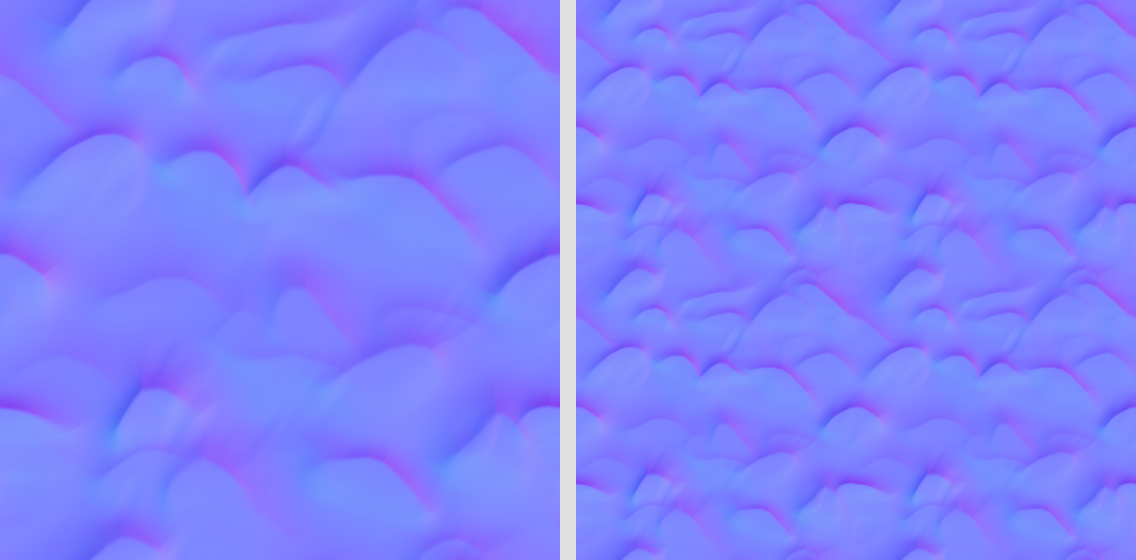
Left: one tile. Right: repeated 2 by 2.
This texture map is drawn by a Shadertoy shader. Its source:

```glsl
// Tiling normal map of soft, overlapping angular ledges with crisp upper lips.

const vec2 GRID = vec2(5.0, 6.0);   // ledges per canvas side

vec2 hash22(vec2 p) {
    vec3 a = fract(p.xyx * vec3(0.1031, 0.1030, 0.0973));
    a += dot(a, a.yzx + 33.33);
    return fract((a.xx + a.yz) * a.zy);
}

// Smooth value noise that wraps after `period` lattice cells
vec2 wrapNoise(vec2 p, vec2 period, float seed) {
    vec2 i = floor(p), f = fract(p);
    f = f * f * f * (f * (f * 6.0 - 15.0) + 10.0);
    vec2 a = hash22(mod(i, period) + seed);
    vec2 b = hash22(mod(i + vec2(1, 0), period) + seed);
    vec2 c = hash22(mod(i + vec2(0, 1), period) + seed);
    vec2 d = hash22(mod(i + 1.0, period) + seed);
    return mix(mix(a, b, f.x), mix(c, d, f.x), f.y);
}

// One ledge: sharp lip on top, concave foot outside, gentle fall to the bottom
float ledge(vec2 q, vec2 size, float width, float peak) {
    vec2 s = q / size;
    vec2 e = pow(abs(s) + 1e-4, vec2(2.6));
    float round_ = pow(e.x + e.y, 0.385);
    float roof = 0.55 * sqrt((s.x - peak) * (s.x - peak) + 0.01) + 0.9 * s.y;
    float d = (mix(round_, max(round_, roof), 0.55) - 1.0) * min(size.x, size.y);
    float soft = mix(0.04, 0.003, smoothstep(-0.1, 0.7, s.y));
    float outside = 0.5 * (d + sqrt(d * d + soft * soft));
    return exp(-outside / width) * smoothstep(-1.5, 1.15, s.y);
}

float height(vec2 p) {
    // Irregular outlines
    vec2 w = p + 0.045 * (wrapNoise(p * 6.0, vec2(6), 11.0) - 0.5)
               + 0.014 * (wrapNoise(p * 14.0, vec2(14), 47.0) - 0.5);

    // Soft maximum of the scattered ledges
    vec2 cell = floor(w * GRID);
    float sum = 1.0;
    for (int y = -2; y <= 2; y++)
    for (int x = -2; x <= 2; x++) {
        vec2 id = cell + vec2(x, y);
        vec2 key = mod(id, GRID);
        vec2 jitter = hash22(key + 3.0), form = hash22(key + 71.0), lean = hash22(key + 137.0);
        vec2 center = id + 0.05 + 0.9 * jitter;
        center.x += 0.5 * mod(key.y, 2.0) - 0.25;
        vec2 q = w - center / GRID;
        q.y += (lean.x - 0.45) * 0.8 * q.x;
        vec2 size = mix(vec2(0.070, 0.075), vec2(0.120, 0.125), form);
        float rise = mix(0.008, 0.027, lean.y);
        float width = mix(0.028, 0.044, form.x);
        sum += exp(150.0 * rise * ledge(q, size, width, jitter.y - 0.5)) - 1.0;
    }
    float h = log(sum) / 150.0;

    // Fine slanted streaks in small patches
    float patches = smoothstep(0.5, 0.9, wrapNoise(p * 9.0, vec2(9), 23.0).x);
    vec2 slant = vec2(28.0 * w.x - 14.0 * w.y, 9.0 * w.y);
    h += 0.0026 * patches * (wrapNoise(slant, vec2(14, 9), 91.0).x - 0.5);

    // Broad swells and small dents
    h += 0.005 * wrapNoise(p * 4.0, vec2(4), 59.0).x;
    return h + 0.0018 * wrapNoise(w * 11.0, vec2(11), 83.0).y;
}

void mainImage(out vec4 fragColor, in vec2 fragCoord) {
    vec2 uv = fragCoord / iResolution.xy;

    // Central differences; green points down the canvas
    vec2 e = vec2(0.0018, 0.0);
    vec2 slope = vec2(height(uv + e.xy) - height(uv - e.xy),
                      height(uv + e.yx) - height(uv - e.yx)) / (2.0 * e.x);
    vec2 tilt = slope * vec2(-0.72, 0.9) + vec2(-0.015, 0.012);
    vec3 normal = normalize(vec3(tilt, 1.0));
    fragColor = vec4(0.5 + 0.5 * normal, 1.0);
}
```
